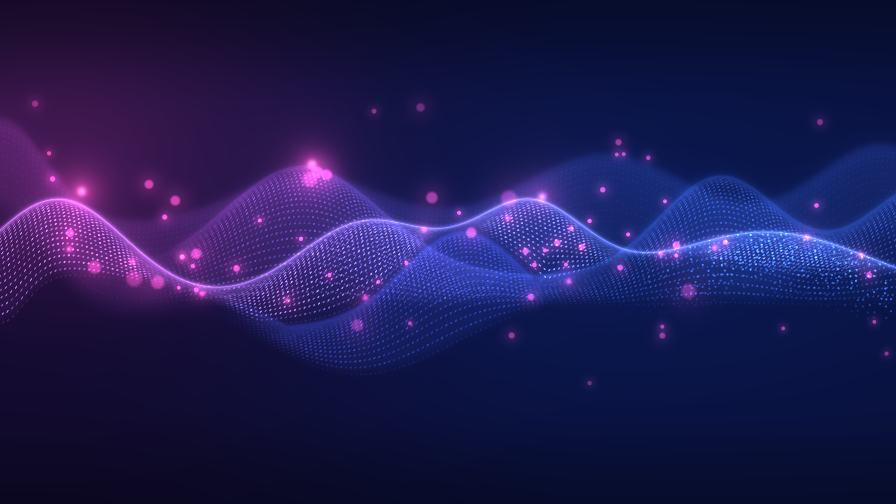
Write a Shadertoy shader that draws this background.

```glsl
// Glowing waves of dotted mesh drift across a dark navy and plum backdrop.
// Each sheet hangs between two curves made of Gaussian bumps; dots follow
// the sheet in warped rows, and hashed pink orbs and blue dust float around.

float hash(float n) { return fract(sin(n * 127.1) * 43758.5); }

float bump(float x, float center, float width) {
    float d = (x - center) / width;
    return exp(-d * d);
}

// Top edges and the shared lower edge of the sheets, as heights over x.
float frontCrest(float x) {
    return 0.405 + 0.20 * bump(x, 0.115, 0.19) + 0.155 * bump(x, 0.73, 0.19)
         + 0.18 * bump(x, 1.05, 0.16) + 0.135 * bump(x, 1.52, 0.30);
}
float middleCrest(float x) {
    return 0.45 + 0.22 * bump(x, 0.60, 0.22) + 0.20 * bump(x, 1.43, 0.17)
         + 0.19 * bump(x, 1.85, 0.18);
}
float backCrest(float x) {
    return 0.55 + 0.21 * bump(x, 0.0, 0.13) + 0.10 * bump(x, 0.61, 0.20)
         + 0.14 * bump(x, 1.20, 0.22) + 0.16 * bump(x, 1.75, 0.18);
}
float foldCrest(float x) { return 0.35 + 0.19 * bump(x, 0.92, 0.17); }
float lowerEdge(float x) {
    return 0.45 - 0.17 * bump(x, 0.72, 0.28) - 0.10 * bump(x, 0.0, 0.07)
         + 0.04 * bump(x, 1.30, 0.15);
}

// Returns x: soft body, y: dots, z: bright rim along the top edge.
vec3 sheet(vec2 p, float top, float bottom, float rows, float blur) {
    float pixel = 1.0 / iResolution.y;
    float height = max(top - bottom, 0.012);
    float depth = (top - p.y) / height;
    float inside = smoothstep(-blur, blur, top - p.y)
                 * smoothstep(-blur, blur + 0.03, p.y - bottom);

    // Rows crowd together near the crest, as on a surface turning away.
    float v = sqrt(clamp(depth, 0.002, 1.5));
    vec2 grid = vec2(p.x * 105.0 + 8.0 * v, v * rows);
    grid.x += 0.5 * mod(floor(grid.y), 2.0);
    vec2 cell = vec2(1.0 / 105.0, 2.0 * v * height / rows);
    float d = length((fract(grid) - 0.5) * cell);
    float dots = 1.0 - smoothstep(0.0017 - 0.4 * pixel, 0.0017 + 0.7 * pixel, d);
    dots = mix(0.25, dots, smoothstep(0.002, 0.006, cell.y));
    dots *= 0.6 + 0.8 * hash(dot(floor(grid), vec2(0.31, 7.7)));

    float slope = dFdx(top) * iResolution.y;
    float edge = abs(p.y - top) / sqrt(1.0 + slope * slope);
    float rim = exp(-edge / (0.0016 + blur)) + 0.12 * exp(-edge / 0.014);
    return vec3(inside * (1.0 - 0.45 * clamp(depth, 0.0, 1.0)), dots * inside, rim);
}

// Soft disc with a faint halo.
float orb(float d, float radius) {
    return 1.0 - smoothstep(0.5 * radius, radius, d)
         + 0.3 * exp(-d * d / (radius * radius * 5.0));
}

void mainImage(out vec4 fragColor, in vec2 fragCoord) {
    vec2 p = fragCoord / iResolution.y;
    p.x *= 1.7778 * iResolution.y / iResolution.x;
    float toRight = smoothstep(0.1, 1.2, p.x);
    vec3 pink = vec3(0.98, 0.27, 0.62);
    vec3 tint = mix(vec3(0.68, 0.28, 0.72), vec3(0.26, 0.42, 0.85), smoothstep(0.1, 1.35, p.x));

    // Backdrop: navy, a plum haze at the left and a blue haze at the right.
    vec3 color = mix(vec3(0.065, 0.04, 0.18), vec3(0.035, 0.065, 0.235), toRight);
    vec2 plum = (p - vec2(0.10, 0.72)) / vec2(0.48, 0.28);
    vec2 blue = (p - vec2(1.25, 0.52)) / vec2(0.75, 0.34);
    color += vec3(0.16, 0.045, 0.11) * exp(-dot(plum, plum));
    color += vec3(0.005, 0.03, 0.08) * exp(-dot(blue, blue));

    // Sheets from the far blurred one to the sharp front one.
    float base = lowerEdge(p.x);
    float top = backCrest(p.x);
    vec3 s = sheet(p, top, top - 0.19, 14.0, 0.018);
    color += tint * (0.17 * s.x + 0.05 * s.y + 0.06 * s.z);

    s = sheet(p, middleCrest(p.x), 0.39, 26.0, 0.004);
    float middleFade = smoothstep(0.25, 0.5, p.x);
    color += tint * middleFade * (0.10 * s.x + 0.36 * s.y + 0.15 * s.z);

    // Soft blue underside, beneath the fold of the front sheet.
    float fold = foldCrest(p.x);
    s = sheet(p, max(fold, base + 0.03), base - 0.03, 20.0, 0.006);
    float foldFade = smoothstep(0.40, 0.62, p.x) * (1.0 - smoothstep(1.0, 1.22, p.x));
    color += vec3(0.26, 0.34, 0.85) * foldFade * (0.17 * s.x + 0.36 * s.y + 0.14 * s.z);

    float crest = frontCrest(p.x);
    s = sheet(p, crest, min(max(base, fold), crest - 0.012), 21.0, 0.001);
    color += tint * (0.13 * s.x + 0.12 * s.z);
    color += mix(tint, vec3(0.75, 0.70, 0.95), 0.5) * (0.62 * s.y + 0.55 * s.z);

    // Blue dust falling off the front sheet at the right.
    vec2 cell = floor(p * 85.0);
    float seed = dot(cell, vec2(1.0, 57.3));
    vec2 offset = 0.25 + 0.5 * vec2(hash(seed), hash(seed + 9.1));
    float speck = 1.0 - smoothstep(0.0008, 0.0032, length(fract(p * 85.0) - offset) / 85.0);
    float dustZone = smoothstep(1.2, 1.45, p.x) * smoothstep(crest - 0.15, crest - 0.03, p.y)
                   * step(p.y, crest);
    color += vec3(0.2, 0.45, 0.8) * speck * dustZone * step(0.5, hash(seed + 3.7));

    // Scattered orbs: many small, few large and faint.
    for (int i = 0; i < 64; i++) {
        float n = float(i) + 1.0;
        float size = pow(hash(n + 0.37), 4.0);
        vec2 center = vec2(1.78 * hash(n), 0.53 + 0.38 * (hash(n + 70.3) + hash(n + 150.7) - 1.0));
        float strength = mix(0.75, 0.32, size) * (0.3 + 0.7 * bump(center.y, 0.53, 0.22));
        color += pink * strength * orb(length(p - center), 0.005 + 0.016 * size);
    }

    // Small glowing sparks caught in the front sheet.
    for (int i = 0; i < 12; i++) {
        float n = float(i);
        float x = 0.11 + 0.145 * n + 0.05 * hash(n + 5.2);
        float y = mix(lowerEdge(x), frontCrest(x), hash(n + 31.4));
        float d = length(p - vec2(x, y));
        color += pink * (0.30 * exp(-d / 0.014) + 0.6 * exp(-d * d / 0.00003));
    }

    // Three bright lights resting on the crests.
    for (int i = 0; i < 3; i++) {
        float n = float(i);
        vec2 center = vec2(0.162 + 0.457 * n, 0.64 + 0.035 * sin(2.4 * n - 0.6));
        float d = length(p - center);
        float power = 1.0 - 0.2 * n;
        color += pink * power * (0.60 * exp(-d / 0.025) + 0.12 * exp(-d / 0.08));
        color += vec3(0.5, 0.35, 0.4) * exp(-d * d / 0.00007);
    }

    // Darken the top and bottom borders a little.
    color *= 1.0 - 0.30 * smoothstep(0.28, 0.52, abs(p.y - 0.5));
    fragColor = vec4(min(color, 1.0), 1.0);
}
```
